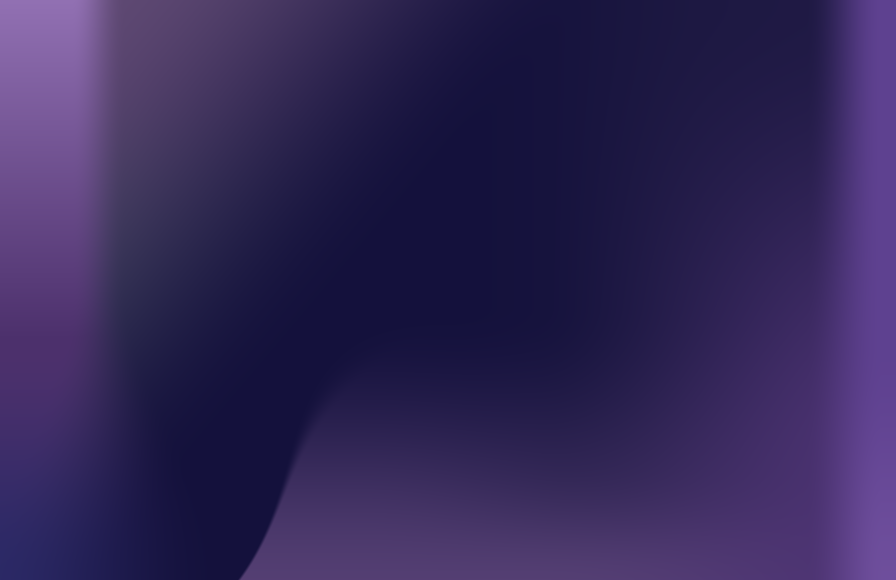
This background is drawn by a WebGL 1 fragment shader. Its source:

```glsl
precision highp float;

// Soft violet light around a dark navy centre: a lit column on the left,
// a diagonal smoky haze, a curved veil rising from below and a right band.
// Each layer is a smooth mask in canvas units (0..1) mixed over the last.

uniform vec2 u_resolution;

const vec3 NAVY = vec3(0.078, 0.067, 0.235);
const vec3 INDIGO = vec3(0.105, 0.090, 0.250);
const vec3 HAZE_TOP = vec3(0.370, 0.285, 0.450);
const vec3 HAZE_LOW = vec3(0.350, 0.350, 0.440);
const vec3 COLUMN_TOP = vec3(0.570, 0.440, 0.700);
const vec3 COLUMN_MID = vec3(0.300, 0.190, 0.425);
const vec3 COLUMN_LOW = vec3(0.170, 0.160, 0.400);
const vec3 VEIL = vec3(0.335, 0.250, 0.455);
const vec3 PLUM = vec3(0.300, 0.200, 0.450);
const vec3 BAND_TOP = vec3(0.370, 0.255, 0.565);
const vec3 BAND_LOW = vec3(0.430, 0.305, 0.610);

const float HAZE_SLANT = 0.55;
const float COLUMN_TURN = 0.42;   // height where the column changes hue
const float VEIL_HEIGHT = 0.47;
const float VEIL_EDGE = 0.0025;   // edge softness at the bottom

float fadeOut(float start, float end, float x) {
  return 1.0 - smoothstep(start, end, x);
}

// Left border of the veil as a function of height
float veilBorder(float y) {
  return 0.267 + y * (0.48 + y * (-1.5 + y * 3.0));
}

vec3 columnColor(float y) {
  vec3 lower = mix(COLUMN_LOW, COLUMN_MID, smoothstep(0.0, COLUMN_TURN, y));
  return mix(lower, COLUMN_TOP, clamp((y - COLUMN_TURN) / (1.0 - COLUMN_TURN), 0.0, 1.0));
}

// The column's inner edge is crisp above and spreads out below
float columnMask(vec2 p) {
  float spread = fadeOut(0.0, 0.5, p.y);
  return fadeOut(mix(0.080, -0.02, spread), mix(0.140, 0.25, spread), p.x);
}

float veilMask(vec2 p) {
  float softness = VEIL_EDGE + 0.6 * p.y * p.y * p.y;
  float side = smoothstep(-softness, softness, p.x - veilBorder(p.y));
  float thinning = 1.0 - 0.35 * smoothstep(0.4, 0.75, p.x) * smoothstep(0.0, 0.2, p.y);
  return side * thinning * fadeOut(-0.05, VEIL_HEIGHT, p.y);
}

void main() {
  vec2 p = gl_FragCoord.xy / u_resolution;

  // Dark ground
  vec3 color = mix(NAVY, INDIGO, smoothstep(0.5, 0.8, p.x));

  // Diagonal haze, strongest in the upper left
  float haze = fadeOut(0.10, 0.66, p.x + HAZE_SLANT * (1.0 - p.y));
  color = mix(color, mix(HAZE_LOW, HAZE_TOP, smoothstep(0.4, 0.9, p.y)), haze);

  // Lit column and curved veil
  color = mix(color, columnColor(p.y), columnMask(p));
  color = mix(color, VEIL, veilMask(p));

  // Plum glow and bright band on the right
  float plum = smoothstep(0.6, 1.0, p.x) * mix(0.1, 1.0, fadeOut(0.2, 1.0, p.y));
  color = mix(color, PLUM, plum);
  vec3 band = mix(BAND_LOW, BAND_TOP, smoothstep(0.0, 0.4, p.y));
  color = mix(color, band, smoothstep(0.90, 0.985, p.x));

  gl_FragColor = vec4(color, 1.0);
}
```
